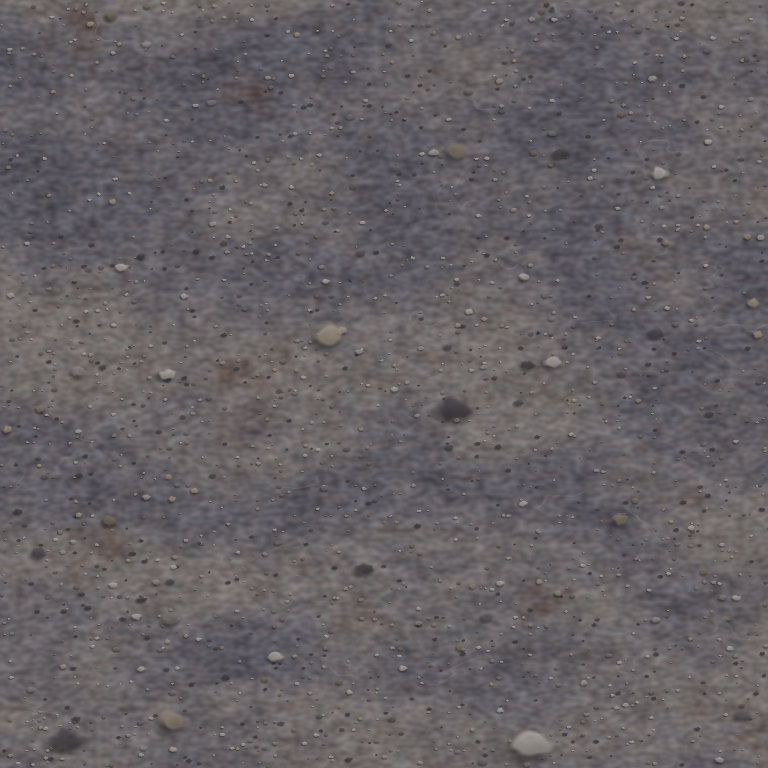
A three.js fragment shader for this texture:

```glsl
// Weathered grey asphalt seen at a slant, with dusty patches, rust stains and loose grit.
varying vec2 vUv;

const vec3 ASPHALT = vec3(0.348, 0.338, 0.370);
const vec3 DUST = vec3(0.450, 0.426, 0.421);
const vec3 RUST = vec3(0.340, 0.265, 0.240);
const vec3 VEIN = vec3(0.520, 0.500, 0.500);
const vec3 STONE_DARK = vec3(0.250, 0.235, 0.255);
const vec3 STONE_PALE = vec3(0.630, 0.605, 0.585);
const vec3 STONE_TAN = vec3(0.530, 0.470, 0.390);

vec2 hash2(vec2 p) {
  vec3 q = fract(p.xyx * vec3(0.1031, 0.1030, 0.0973));
  q += dot(q, q.yzx + 33.33);
  return fract((q.xx + q.yz) * q.zy);
}

float cornerSlope(vec2 cell, vec2 toPoint) {
  float angle = 6.2832 * hash2(cell).x;
  return dot(vec2(cos(angle), sin(angle)), toPoint);
}

float gradientNoise(vec2 p) {
  vec2 i = floor(p);
  vec2 f = p - i;
  vec2 w = f * f * f * (f * (f * 6.0 - 15.0) + 10.0);
  vec2 e = vec2(1.0, 0.0);
  float low = mix(cornerSlope(i, f), cornerSlope(i + e, f - e), w.x);
  float high = mix(cornerSlope(i + e.yx, f - e.yx), cornerSlope(i + 1.0, f - 1.0), w.x);
  return mix(low, high, w.y);
}

float fbm(vec2 p) {
  float sum = 0.0;
  float gain = 1.0;
  for (int i = 0; i < 5; i++) {
    sum += gain * gradientNoise(p);
    p = mat2(1.9, 0.35, -0.35, 1.9) * p + 17.3;
    gain *= 0.55;
  }
  return sum;
}

// Soft horizontal band around a height
float band(float y, float centre, float halfWidth) {
  float t = (y - centre) / halfWidth;
  return exp(-t * t);
}

// Share of dust lying on the asphalt
float dustCover(vec2 uv) {
  float leftward = 1.0 - smoothstep(0.55, 0.85, uv.x);
  float drift = 0.55 * band(uv.y, 0.52, 0.10) * leftward
              + 0.35 * band(uv.y, 0.25, 0.07)
              + 0.35 * band(uv.y, 0.02, 0.09)
              + 0.45 * band(uv.y, 1.02, 0.05);
  return smoothstep(-0.32, 0.62, 0.75 * fbm(uv * vec2(4.0, 6.5) + 5.7) + drift - 0.03);
}

// Thin broken pale lines along the zero crossings of noise
float veins(vec2 uv) {
  float line = 1.0 - smoothstep(0.0, 0.045, abs(fbm(uv * vec2(5.0, 8.0) + 41.0)));
  return line * smoothstep(0.05, 0.4, gradientNoise(uv * vec2(9.0, 13.0) + 8.0));
}

// Multi-scale grain, stretched sideways by the slant of the ground
float grain(vec2 uv) {
  return 0.080 * gradientNoise(uv * vec2(95.0, 150.0))
       + 0.075 * gradientNoise(uv * vec2(52.0, 95.0) + 31.0)
       + 0.060 * gradientNoise(uv * vec2(22.0, 44.0) + 67.0)
       + 0.035 * fbm(uv * vec2(9.0, 17.0) + 13.0);
}

// Lays one jittered layer of stones; radius is given in cells
vec3 addStones(vec3 ground, vec2 uv, float cells, float density, float radius, float seed) {
  vec2 p = uv * cells;
  vec3 color = ground;
  for (int y = -1; y <= 1; y++) {
    for (int x = -1; x <= 1; x++) {
      vec2 id = floor(p) + vec2(float(x), float(y));
      vec2 pick = hash2(id + seed);
      vec2 look = hash2(id + seed + 57.0);
      vec2 d = p - id - 0.2 - 0.6 * hash2(id + seed + 113.0);
      float size = radius * mix(0.55, 1.25, look.x * look.x);
      d = d / size * vec2(mix(0.7, 1.0, pick.y), 1.25);
      float lump = 0.5 * gradientNoise(d * 1.1 + id * 7.0);
      float present = step(pick.x, density);
      float body = present * (1.0 - smoothstep(0.65, 1.2, length(d) + lump));
      float shadow = present * (1.0 - smoothstep(0.5, 1.5, length(d + vec2(0.25, 0.6))));
      vec3 tone = mix(STONE_DARK, STONE_PALE, smoothstep(0.15, 0.85, look.y));
      tone = mix(tone, STONE_TAN, 0.6 * step(0.7, pick.y));
      tone *= 1.0 + 0.13 * clamp(d.y, -1.0, 1.0) + 0.2 * lump;
      color = mix(color, color * 0.68, shadow);
      color = mix(color, tone, 0.85 * body);
    }
  }
  return color;
}

void main() {
  vec2 uv = vUv;

  // Ground: asphalt, dust, stains and pale veins
  float dust = dustCover(uv);
  vec3 color = mix(ASPHALT, DUST, dust);
  float rust = smoothstep(0.38, 0.85, fbm(uv * vec2(4.5, 7.0) + 83.0));
  color = mix(color, RUST, 0.55 * rust);
  color = mix(color, VEIN, 0.35 * veins(uv));

  // Grain with a slight warm and cool drift
  float tint = gradientNoise(uv * vec2(45.0, 70.0) + 19.0);
  color += grain(uv) + 0.018 * tint * vec3(1.0, 0.0, -0.8);

  // Grit from fine specks to a few large stones
  float loose = mix(0.7, 1.2, dust);
  color = addStones(color, uv, 105.0, 0.16 * loose, 0.26, 3.0);
  color = addStones(color, uv, 56.0, 0.13 * loose, 0.21, 211.0);
  color = addStones(color, uv, 24.0, 0.08, 0.19, 421.0);
  color = addStones(color, uv, 8.0, 0.09, 0.15, 631.0);

  gl_FragColor = vec4(clamp(color, 0.0, 1.0), 1.0);
}
```
